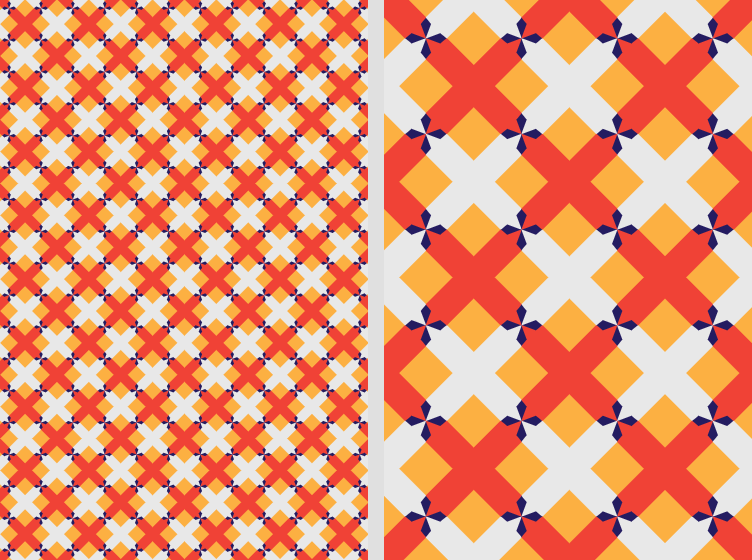
Left, the full canvas; right, a detail of the centre.
Write a WebGL 1 fragment shader that draws this pattern.

```glsl
precision highp float;

uniform vec2 u_resolution;

// Layout, in cells: one cell holds one cross
const float CELLS_DOWN = 17.566;
const vec2 GRID_OFFSET = vec2(0.286, 0.256);
const float DIAMOND_RADIUS = 0.279;

// Petal kite, measured outward from a cell corner
const float PETAL_ROOT = 0.006;
const float PETAL_SHOULDER = 0.150;
const float PETAL_TIP = 0.215;
const float PETAL_HALF_WIDTH = 0.054;

const vec3 RED = vec3(0.94, 0.26, 0.21);
const vec3 PALE = vec3(0.91, 0.91, 0.91);
const vec3 AMBER = vec3(0.99, 0.69, 0.26);
const vec3 NAVY = vec3(0.14, 0.11, 0.38);

// Antialiased fill of a signed distance
float coverage(float dist, float pixel) {
  return clamp(0.5 - dist / pixel, 0.0, 1.0);
}

// Signed distance to the checkerboard, negative on even cells
float checkerDistance(vec2 p) {
  vec2 cell = floor(p);
  vec2 toEdge = 0.5 - abs(p - cell - 0.5);
  float parity = mod(cell.x + cell.y, 2.0);
  return min(toEdge.x, toEdge.y) * (2.0 * parity - 1.0);
}

// Diamonds centred on the middle of every cell edge
float diamondDistance(vec2 p) {
  vec2 fromCenter = abs(fract(p) - 0.5);
  float near = max(fromCenter.x, fromCenter.y);
  float far = min(fromCenter.x, fromCenter.y);
  return (0.5 - near + far - DIAMOND_RADIUS) * 0.70711;
}

// Four kite petals around every cell corner
float petalDistance(vec2 p) {
  vec2 fromCorner = abs(fract(p + 0.5) - 0.5);
  float along = max(fromCorner.x, fromCorner.y);
  float across = min(fromCorner.x, fromCorner.y);
  vec2 innerNormal = normalize(vec2(-PETAL_HALF_WIDTH, PETAL_SHOULDER - PETAL_ROOT));
  vec2 outerNormal = normalize(vec2(PETAL_HALF_WIDTH, PETAL_TIP - PETAL_SHOULDER));
  float inner = dot(vec2(along - PETAL_ROOT, across), innerNormal);
  float outer = dot(vec2(along - PETAL_TIP, across), outerNormal);
  return max(inner, outer);
}

void main() {
  // Grid coordinates counted from the top left
  float pixel = CELLS_DOWN / u_resolution.y;
  vec2 fromTop = vec2(gl_FragCoord.x, u_resolution.y - gl_FragCoord.y);
  vec2 p = fromTop * pixel - GRID_OFFSET;

  // Layers from back to front
  vec3 color = mix(PALE, RED, coverage(checkerDistance(p), pixel));
  color = mix(color, AMBER, coverage(diamondDistance(p), pixel));
  color = mix(color, NAVY, coverage(petalDistance(p), pixel));

  gl_FragColor = vec4(color, 1.0);
}
```
